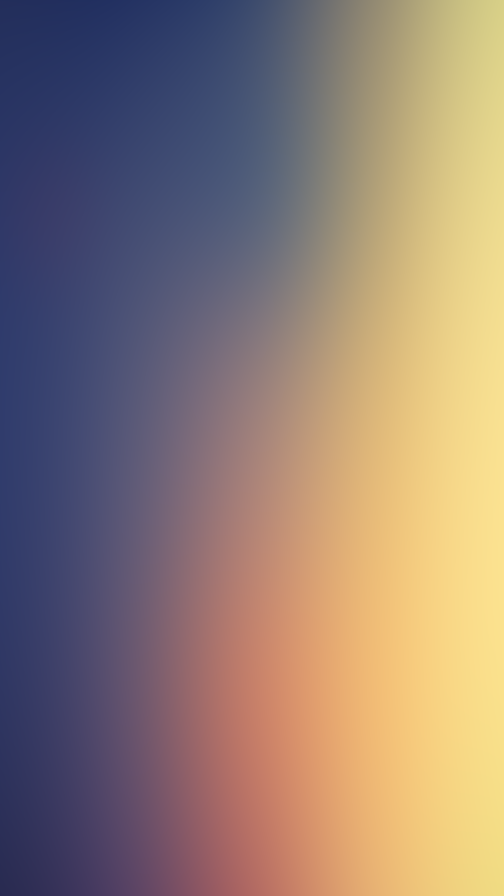
Write a WebGL 1 fragment shader that draws this background.

```glsl
precision highp float;

uniform vec2 u_resolution;

// Sky colours from the left edge to the right edge, at three heights
const vec3 TOP_EDGE = vec3(0.135, 0.180, 0.355);
const vec3 TOP_NAVY = vec3(0.141, 0.196, 0.384);
const vec3 TOP_SLATE = vec3(0.255, 0.300, 0.425);
const vec3 TOP_KHAKI = vec3(0.590, 0.550, 0.450);
const vec3 TOP_STRAW = vec3(0.845, 0.815, 0.530);

const vec3 MID_EDGE = vec3(0.188, 0.235, 0.424);
const vec3 MID_INDIGO = vec3(0.345, 0.345, 0.471);
const vec3 MID_ROSE = vec3(0.640, 0.510, 0.485);
const vec3 MID_AMBER = vec3(0.885, 0.730, 0.480);
const vec3 MID_GOLD = vec3(0.980, 0.885, 0.570);

const vec3 LOW_EDGE = vec3(0.157, 0.165, 0.314);
const vec3 LOW_PLUM = vec3(0.333, 0.255, 0.392);
const vec3 LOW_CORAL = vec3(0.680, 0.410, 0.392);
const vec3 LOW_AMBER = vec3(0.905, 0.700, 0.455);
const vec3 LOW_GOLD = vec3(0.940, 0.860, 0.510);

// Soft tints: centre, radii and the colour they add
const vec2 SHADE_CENTER = vec2(0.54, 0.77);
const vec2 SHADE_RADIUS = vec2(0.20, 0.17);
const vec3 SHADE_TINT = vec3(-0.140, -0.055, 0.010);
const vec2 EMBER_CENTER = vec2(0.47, 0.24);
const vec2 EMBER_RADIUS = vec2(0.24, 0.18);
const vec3 EMBER_TINT = vec3(0.070, 0.005, -0.040);
const vec2 MAUVE_CENTER = vec2(0.10, 0.76);
const vec2 MAUVE_RADIUS = vec2(0.12, 0.09);
const vec3 MAUVE_TINT = vec3(0.030, -0.005, -0.010);

// Cubic interpolation weight at a distance measured in stops
float cubicWeight(float d) {
  d = abs(d);
  float inner = (1.5 * d - 2.5) * d * d + 1.0;
  float outer = ((-0.5 * d + 2.5) * d - 4.0) * d + 2.0;
  return d < 1.0 ? inner : (d < 2.0 ? outer : 0.0);
}

// Smooth ramp through five evenly spaced colours
vec3 ramp(float x, vec3 a, vec3 b, vec3 c, vec3 d, vec3 e) {
  float s = x * 4.0;
  float wa = cubicWeight(s);
  float wb = cubicWeight(s - 1.0);
  float wc = cubicWeight(s - 2.0);
  float wd = cubicWeight(s - 3.0);
  float we = cubicWeight(s - 4.0);
  return (a * wa + b * wb + c * wc + d * wd + e * we) / (wa + wb + wc + wd + we);
}

float glow(vec2 uv, vec2 center, vec2 radius) {
  vec2 p = (uv - center) / radius;
  return exp(-dot(p, p));
}

void main() {
  vec2 uv = gl_FragCoord.xy / u_resolution;

  // Horizontal ramps
  vec3 top = ramp(uv.x, TOP_EDGE, TOP_NAVY, TOP_SLATE, TOP_KHAKI, TOP_STRAW);
  vec3 mid = ramp(uv.x, MID_EDGE, MID_INDIGO, MID_ROSE, MID_AMBER, MID_GOLD);
  vec3 low = ramp(uv.x, LOW_EDGE, LOW_PLUM, LOW_CORAL, LOW_AMBER, LOW_GOLD);

  // Vertical parabola through the three ramps
  float h = uv.y * 2.0 - 1.0;
  vec3 color = mid * (1.0 - h * h) + 0.5 * h * (top * (h + 1.0) + low * (h - 1.0));

  // Local tints
  color += SHADE_TINT * glow(uv, SHADE_CENTER, SHADE_RADIUS);
  color += EMBER_TINT * glow(uv, EMBER_CENTER, EMBER_RADIUS);
  color += MAUVE_TINT * glow(uv, MAUVE_CENTER, MAUVE_RADIUS);

  gl_FragColor = vec4(clamp(color, 0.0, 1.0), 1.0);
}
```
